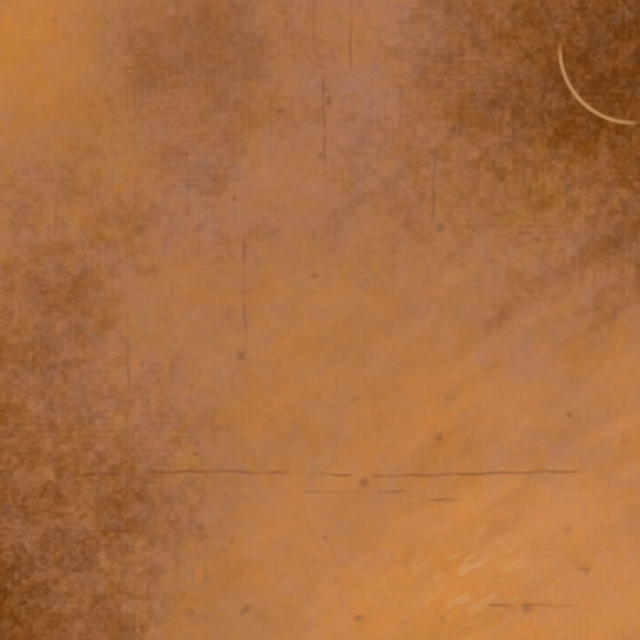
Reproduce this texture procedurally as a WebGL 2 fragment shader.

```glsl
#version 300 es
precision highp float;
// Worn tan leather: a warm brown ramp shaded by broad soft patches,
// with diagonal streaks, fine cellular grain and a faint weave,
// then hairline cracks, dark pores, pale scuffs and one curved fibre.

uniform vec2 u_resolution;
out vec4 fragColor;

const vec3 DARK = vec3(0.46, 0.26, 0.095);
const vec3 MID = vec3(0.67, 0.443, 0.275);
const vec3 LIGHT = vec3(0.785, 0.522, 0.305);
const vec3 WARM_SHIFT = vec3(0.014, -0.006, -0.055);
const vec3 CRACK = vec3(0.43, 0.26, 0.17);
const vec3 PALE = vec3(0.83, 0.64, 0.45);

vec2 hash2(vec2 p) {
    vec3 q = fract(p.xyx * vec3(0.1031, 0.1030, 0.0973));
    q += dot(q, q.yzx + 33.33);
    return fract((q.xx + q.yz) * q.zy);
}

// Smooth cellular noise in -1..1: random cell values blended by distance.
float softCells(vec2 p) {
    vec2 cell = floor(p);
    float sum = 0.0, total = 0.0;
    for (int y = -1; y <= 1; y++) {
        for (int x = -1; x <= 1; x++) {
            vec2 id = cell + vec2(x, y);
            vec2 d = id + 0.15 + 0.7 * hash2(id) - p;
            float w = exp(-6.0 * dot(d, d));
            sum += w * (2.0 * hash2(id + 71.0).x - 1.0);
            total += w;
        }
    }
    return sum / total;
}

float blob(vec2 p, vec2 centre, vec2 radius) {
    vec2 d = (p - centre) / radius;
    return exp(-dot(d, d));
}

vec2 rotate(vec2 p, float a) {
    return vec2(cos(a) * p.x + sin(a) * p.y, cos(a) * p.y - sin(a) * p.x);
}

// Nearly straight, broken line along x from start for the given length.
float crack(vec2 p, vec2 start, float len, float seed) {
    vec2 d = p - start;
    d.y += 0.003 * sin(d.x * 11.0 + seed) + 0.0008 * sin(d.x * 91.0 + seed * 2.0);
    float ends = smoothstep(0.0, 0.02, d.x) * smoothstep(len, len - 0.03, d.x);
    float wear = clamp(0.6 + 0.8 * softCells(vec2(p.x * 38.0, seed)), 0.0, 1.0);
    return ends * wear * (1.0 - smoothstep(0.0004, 0.0042, abs(d.y)));
}

// Sparse pores of varied depth, at most one per cell.
float pores(vec2 p, float scale, float chance) {
    vec2 id = floor(p * scale);
    vec2 h = hash2(id + 17.0);
    vec2 pick = hash2(id + 53.0);
    float d = length(fract(p * scale) - 0.25 - 0.5 * h) / scale;
    float radius = mix(0.006, 0.013, h.y);
    return step(pick.x, chance) * mix(0.35, 1.0, pick.y) * (1.0 - smoothstep(0.0, radius, d));
}

// Quarter ring, lower left of its centre.
float fibre(vec2 p, vec2 centre, float radius, float width) {
    vec2 d = p - centre;
    float ends = smoothstep(0.02, -0.02, d.x) * smoothstep(0.015, -0.015, d.y);
    return ends * (1.0 - smoothstep(0.1 * width, width, abs(length(d) - radius)));
}

vec3 ramp(float t) {
    return mix(mix(DARK, MID, clamp(2.0 * t, -0.15, 1.0)), LIGHT, clamp(2.0 * t - 1.0, 0.0, 1.1));
}

void main() {
    vec2 uv = gl_FragCoord.xy / u_resolution;

    // Broad light and shade
    float corner = blob(uv, vec2(1.04, 0.89), vec2(0.33, 0.29));
    float stain = blob(uv, vec2(-0.03, 0.08), vec2(0.30, 0.42));
    float glow = blob(uv, vec2(0.88, 0.08), vec2(0.56, 0.40));
    float sheen = blob(uv, vec2(0.0, 0.97), vec2(0.18, 0.18));
    float tone = 0.54 - 0.52 * corner - 0.50 * stain + 0.45 * glow + 0.22 * sheen;
    tone -= 0.17 * blob(uv, vec2(0.27, 0.93), vec2(0.16, 0.12));
    tone += 0.09 * softCells(uv * 5.0 + 3.0) + 0.06 * softCells(uv * 13.0);

    // Diagonal streaks, strongest at the lower right
    vec2 along = rotate(uv, 0.56);
    float streak = softCells(along * vec2(5.0, 22.0)) + 0.6 * softCells(along * vec2(13.0, 52.0) + 9.0);
    tone += streak * mix(0.02, 0.10, smoothstep(0.25, 0.75, uv.x) * smoothstep(0.9, 0.45, uv.y));

    // Fine grain, rougher in the dark parts, and a patchy weave
    float rough = max(corner, stain);
    float grain = 0.5 * softCells(uv * 48.0 + 5.0) + 0.6 * softCells(uv * 95.0);
    grain += 0.5 * softCells(uv * 180.0 + 31.0);
    tone += grain * mix(0.075, 0.17, rough);
    vec2 weave = sin(uv * vec2(560.0, 610.0));
    float patchy = softCells(uv * 16.0 + 40.0);
    tone += 0.025 * (weave.x * max(patchy, 0.0) + weave.y * max(-patchy, 0.0));

    // Hue drifts between rosy and orange
    float warm = 0.55 * glow + 0.95 * sheen + 0.35 * rough - 0.20;
    warm -= 0.30 * blob(uv, vec2(0.42, 0.80), vec2(0.34, 0.30));
    warm += 0.50 * softCells(uv * 8.0 + 60.0) + 0.5 * softCells(uv * 42.0 + 8.0);
    vec3 colour = ramp(tone) + WARM_SHIFT * warm;

    // Cracks: one long seam, then short ones on both axes
    float lines = crack(uv, vec2(0.08, 0.26), 0.84, 2.0);
    for (int i = 0; i < 12; i++) {
        float seed = float(i);
        vec2 h = hash2(vec2(seed * 3.0 + 5.0, 19.0));
        vec2 p = i % 3 == 0 ? uv : uv.yx;
        lines = max(lines, 0.75 * crack(p, h * 0.95, 0.09 + 0.14 * fract(seed * 0.618), seed + 4.0));
    }
    colour = mix(colour, CRACK, 0.36 * lines);
    vec2 ragged = uv + 0.003 * vec2(softCells(uv * 90.0 + 3.0), softCells(uv * 90.0 + 77.0));
    colour = mix(colour, CRACK, 0.40 * pores(ragged, 15.0, 0.24));

    // Pale scuffs and the fibre
    float scuff = smoothstep(0.2, 0.7, softCells(along * vec2(50.0, 130.0) + 12.0));
    colour = mix(colour, PALE, 0.45 * scuff * blob(uv, vec2(0.74, 0.10), vec2(0.09, 0.08)));
    colour = mix(colour, PALE, 0.70 * fibre(uv, vec2(0.99, 0.923), 0.115, 0.0055));

    fragColor = vec4(clamp(colour, 0.0, 1.0), 1.0);
}
```
